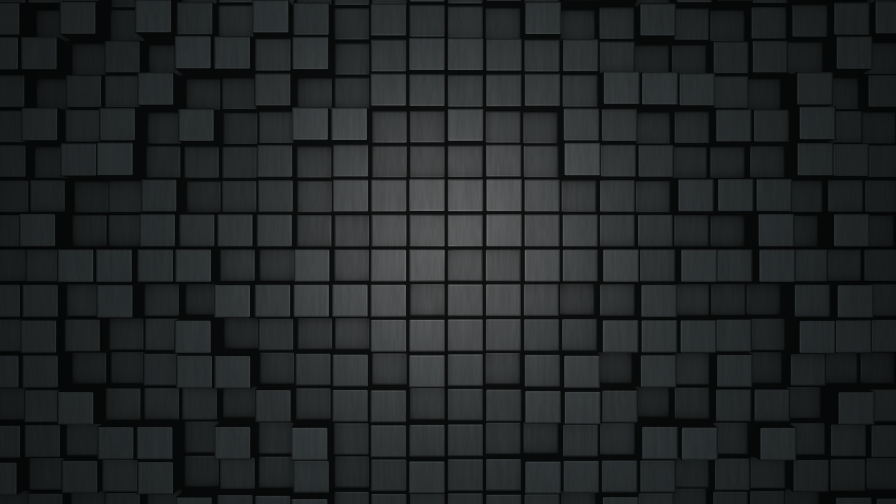
Write a WebGL 1 fragment shader that draws this background.

```glsl
precision highp float;
// Wall of dark brushed-metal blocks at uneven heights, lit by a soft central glow.

uniform vec2 u_resolution;

const vec2 PITCH = vec2(0.0758, 0.0692);
const vec2 GRID_ORIGIN = vec2(-0.0035, 0.008);
const vec2 HALF_BLOCK = PITCH * 0.5 - 0.0027;

float hash(vec2 p) {
  return fract(sin(dot(p, vec2(127.1, 311.7))) * 43758.5453);
}

float noise(vec2 p) {
  vec2 i = floor(p), f = fract(p);
  f = f * f * (3.0 - 2.0 * f);
  return mix(mix(hash(i), hash(i + vec2(1.0, 0.0)), f.x),
             mix(hash(i + vec2(0.0, 1.0)), hash(i + 1.0), f.x), f.y);
}

vec2 blockCentre(vec2 cell) {
  return GRID_ORIGIN + (cell + 0.5) * PITCH;
}

// Blocks are nearly level in the middle and more uneven at the sides.
float blockHeight(vec2 cell) {
  float spread = mix(0.55, 1.0, smoothstep(0.1, 0.3, abs(blockCentre(cell).x)));
  return (hash(cell + 17.0) - 0.5) * 0.046 * spread;
}

float roundedBox(vec2 p, vec2 halfSize, float radius) {
  vec2 q = abs(p) - halfSize + radius;
  return length(max(q, 0.0)) + min(max(q.x, q.y), 0.0) - radius;
}

// Soft shadow that taller neighbours cast on a point of a block top.
float occlusion(vec2 point, vec2 cell, float height) {
  float light = 1.0;
  for (int j = -1; j <= 1; j++) {
    for (int i = -1; i <= 1; i++) {
      vec2 other = cell + vec2(float(i), float(j));
      float rise = max(blockHeight(other) - height, 0.0);
      float gap = max(roundedBox(point - blockCentre(other), HALF_BLOCK, 0.003), 0.0);
      light *= 1.0 - min(rise * 22.0, 0.7) * exp(-gap * 110.0);
    }
  }
  return light;
}

vec3 shade(vec2 p) {
  // A view ray meets the plane of height z at p * (1 - z).
  vec2 ray = p + vec2(0.00001);
  vec2 baseCell = floor((p - GRID_ORIGIN) / PITCH);
  vec2 hitCell = baseCell;
  float nearest = 1.06;
  float hitHeight = -0.06;
  for (int j = -1; j <= 1; j++) {
    for (int i = -1; i <= 1; i++) {
      vec2 cell = baseCell + vec2(float(i), float(j));
      float height = blockHeight(cell);
      vec2 middle = blockCentre(cell) / ray;
      vec2 extent = HALF_BLOCK / abs(ray);
      vec2 enter = middle - extent, leave = middle + extent;
      float t = max(max(enter.x, enter.y), 1.0 - height);
      if (t < min(leave.x, leave.y) && t < nearest) {
        nearest = t;
        hitCell = cell;
        hitHeight = height;
      }
    }
  }

  // Central glow with cooler, darker surroundings
  vec2 q = p - vec2(0.0, 0.025);
  float glow = exp(-dot(q, q) * 8.5);
  float vignette = 1.0 - 0.3 * smoothstep(0.55, 1.05, length(p));
  vec3 metal = mix(vec3(0.133, 0.15, 0.155), vec3(0.335, 0.34, 0.342), glow) * vignette;

  // Side walls and the gaps between blocks
  if (nearest > 1.0 - hitHeight + 0.00001) {
    return metal * 0.17 + vec3(0.004, 0.007, 0.008);
  }

  // Block top: brushed grain, shadow and height tone
  vec2 point = ray * nearest;
  vec2 local = point - blockCentre(hitCell);
  float edge = roundedBox(local, HALF_BLOCK, 0.003);
  float grain = noise(point * vec2(420.0, 55.0)) + noise(point * vec2(190.0, 14.0)) - 1.0;
  float tone = (1.0 + hitHeight * 7.0) * (1.0 + 0.08 * grain);
  tone *= 0.97 + 0.06 * hash(hitCell + 5.0);
  vec3 color = metal * tone * occlusion(point, hitCell, hitHeight);

  // Bevels catch light on the sides that face the glow
  vec2 inset = abs(local) - HALF_BLOCK;
  vec2 normal = sign(local) * (inset.x > inset.y ? vec2(1.0, 0.0) : vec2(0.0, 1.0));
  float facing = dot(normal, -normalize(ray));
  float rim = smoothstep(-0.0042, -0.0018, edge);
  color *= 1.0 + rim * (0.3 * facing - 0.08);
  return mix(color, metal * 0.17, smoothstep(-0.0014, 0.0004, edge));
}

void main() {
  // Four samples per pixel smooth the block edges
  vec3 color = vec3(0.0);
  for (int j = 0; j < 2; j++) {
    for (int i = 0; i < 2; i++) {
      vec2 offset = vec2(float(i), float(j)) * 0.5 - 0.25;
      color += shade((gl_FragCoord.xy + offset - 0.5 * u_resolution) / u_resolution.y);
    }
  }
  gl_FragColor = vec4(color * 0.25, 1.0);
}
```
